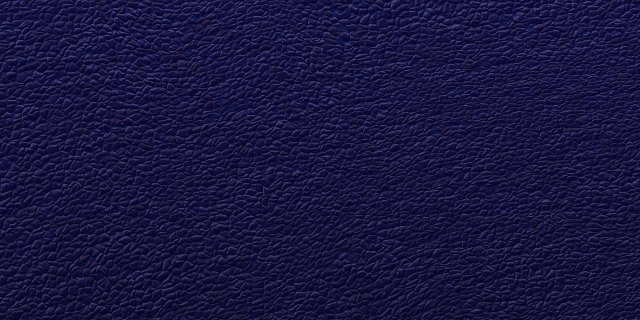
Write a WebGL 2 fragment shader that draws this texture.

```glsl
#version 300 es
precision highp float;

uniform vec2 u_resolution;
out vec4 fragColor;

const vec2 GRAIN_DENSITY = vec2(40.0, 49.0);
const vec2 LIGHT_DIR = vec2(-0.24, 0.97);

const vec3 SHADOW = vec3(0.030, 0.022, 0.165);
const vec3 BASE = vec3(0.070, 0.058, 0.230);
const vec3 LIT = vec3(0.140, 0.130, 0.320);
const vec3 GLOSS = vec3(0.270, 0.250, 0.420);
const vec3 WARM = vec3(0.165, 0.120, 0.245);
const vec3 CREVICE = vec3(0.050, 0.095, 0.325);

vec2 hash2(vec2 p) {
    vec3 q = fract(vec3(p.xyx) * vec3(0.1031, 0.1030, 0.0973));
    q += dot(q, q.yzx + 33.33);
    return fract((q.xx + q.yz) * q.zy);
}

float noise(vec2 p) {
    vec2 i = floor(p);
    vec2 f = fract(p);
    f = f * f * (3.0 - 2.0 * f);
    float low = mix(hash2(i).x, hash2(i + vec2(1, 0)).x, f.x);
    float high = mix(hash2(i + vec2(0, 1)).x, hash2(i + vec2(1, 1)).x, f.x);
    return mix(low, high, f.y);
}

// Distances to the nearest and second nearest grain centre
vec2 cellDistances(vec2 p) {
    vec2 cell = floor(p);
    vec2 nearest = vec2(8.0);
    for (int y = -1; y <= 1; y++) {
        for (int x = -1; x <= 1; x++) {
            vec2 id = cell + vec2(x, y);
            float d = length(id + 0.08 + 0.84 * hash2(id + 200.0) - p);
            nearest = vec2(min(nearest.x, d), min(max(nearest.x, d), nearest.y));
        }
    }
    return nearest;
}

// Bends the canvas into grain space, with rows rising to the right
vec2 grainSpace(vec2 p) {
    float tilt = mix(0.30, 0.10, p.y);
    p.y += 0.07 * noise(p * 3.5 + 7.0) - tilt * p.x;
    p.x += 0.04 * noise(p * 5.0 + 31.0);
    return p * GRAIN_DENSITY + 60.0;
}

// x: surface height, y: how far out of the crease
vec2 leather(vec2 q) {
    vec2 lump = vec2(noise(q * 0.9 + 3.0), noise(q * 0.9 + 47.0)) - 0.5;
    vec2 wobble = vec2(noise(q * 2.3 + 13.0), noise(q * 2.3 + 71.0)) - 0.5;
    vec2 d = cellDistances(q + 0.7 * lump + 0.34 * wobble);
    float depth = mix(0.3, 0.75, noise(q * 0.7 + 90.0));
    float crease = smoothstep(-0.06, 0.46, d.y - d.x);
    float dome = 0.75 * (1.0 - d.x * d.x);
    float ridge = 0.7 * noise(q * vec2(0.4, 0.9) + 11.0);
    float pores = 0.16 * noise(q * 3.4);
    return vec2(depth * crease + dome + ridge + pores, crease);
}

vec3 toneRamp(float t) {
    vec3 c = mix(SHADOW, BASE, smoothstep(-0.05, 0.36, t));
    c = mix(c, LIT, smoothstep(0.38, 0.70, t));
    return mix(c, GLOSS, smoothstep(0.66, 1.05, t));
}

vec3 shade(vec2 p) {
    // Slope toward the light
    vec2 q = grainSpace(p);
    float reach = 0.1;
    vec2 above = leather(q + LIGHT_DIR * reach);
    vec2 below = leather(q - LIGHT_DIR * reach);
    float slope = (below.x - above.x) / (2.0 * reach);
    float tone = 0.35 + 0.33 * slope;
    vec3 c = toneRamp(tone);

    // Warm sheen on lit flanks, blue glow in the creases
    float sheen = smoothstep(0.42, 0.62, tone) * smoothstep(0.4, 0.7, noise(q * 1.3 + 19.0));
    c = mix(c, WARM, 0.65 * sheen);
    float open = 0.5 * (above.y + below.y);
    float glow = (1.0 - smoothstep(0.08, 0.34, open)) * mix(0.45, 0.85, p.y);
    c = mix(c, CREVICE, glow * smoothstep(-0.2, 0.3, tone) * (1.0 - smoothstep(0.5, 0.8, tone)));

    // Broad light falloff
    return c * mix(0.90, 1.10, p.y);
}

void main() {
    // Four samples per pixel keep the creases smooth
    vec3 sum = vec3(0.0);
    for (int i = 0; i < 4; i++) {
        vec2 offset = vec2(i % 2, i / 2) * 0.5 - 0.25;
        sum += shade((gl_FragCoord.xy + offset) / u_resolution.y);
    }
    fragColor = vec4(sum * 0.25, 1.0);
}
```
